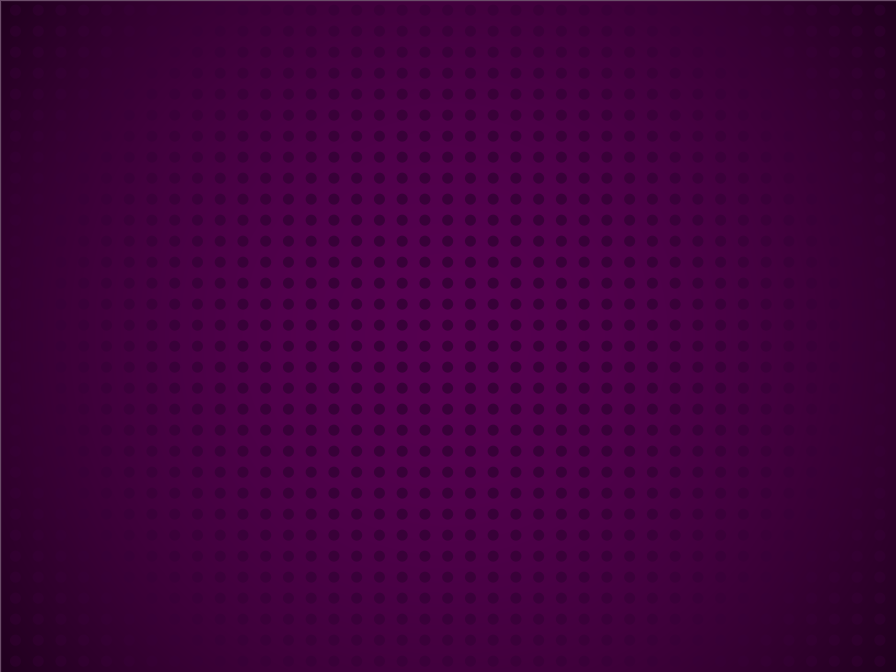
Write a WebGL 1 fragment shader that draws this background.

```glsl
precision highp float;
uniform vec2 u_resolution;

// Antialiased coverage of the region where the distance is negative
float coverage(float dist, float pixel) {
    return clamp(0.5 - dist / pixel, 0.0, 1.0);
}

// Signed distance to the nearest dot of a regular grid
float dotGrid(vec2 p, vec2 spacing, float radius) {
    vec2 cell = (fract(p / spacing + 0.5) - 0.5) * spacing;
    return length(cell) - radius;
}

void main() {
    float pixel = 1.0 / u_resolution.y;
    vec2 uv = gl_FragCoord.xy * pixel;
    vec2 p = uv - 0.5 * u_resolution * pixel;
    float r = length(p);

    // Radial purple glow, falling off quadratically to the corners
    vec3 color = vec3(1.0, 0.0, 0.935) * max(0.332 - 0.3 * r * r, 0.0);

    // Dots that are dark in the middle and faintly bright in the corners
    float dots = coverage(dotGrid(p + vec2(0.0005, 0.0151), vec2(0.03385, 0.03125), 0.0082), pixel);
    float opacity = mix(0.92, 0.4, smoothstep(0.25, 0.8, r));
    color = mix(color, vec3(0.212, 0.0, 0.213), dots * opacity);

    // Hairline along the left and top edges
    float edge = min(uv.x, 1.0 - uv.y);
    color = mix(color, vec3(0.42, 0.3, 0.41), coverage(edge - 0.0017, pixel));

    gl_FragColor = vec4(color, 1.0);
}
```
